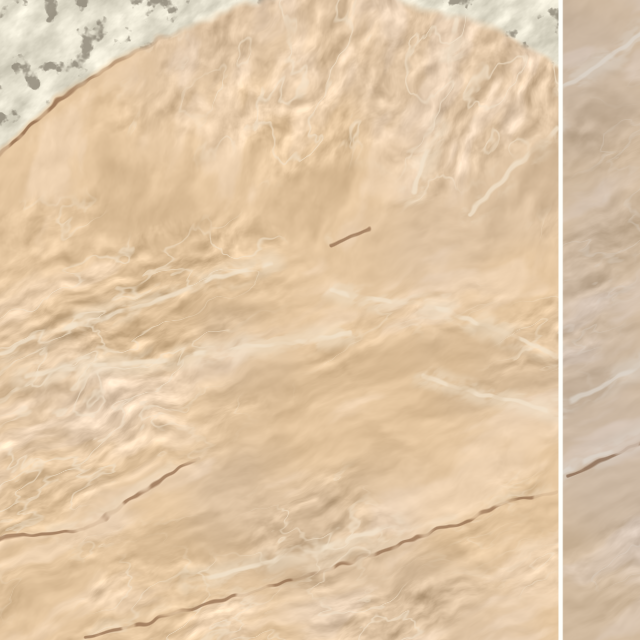
A Shadertoy shader for this texture:

```glsl
// Warm beige marble slab with pale veins, dark cracks, a chalky corner and a greyer tile past a white joint.
#define BASE vec3(0.90, 0.78, 0.63)
#define LIGHT vec3(0.93, 0.82, 0.69)
#define DARK vec3(0.85, 0.73, 0.58)
#define CREAM vec3(0.95, 0.89, 0.80)
#define CHALK vec3(0.90, 0.88, 0.81)
#define CRACK vec3(0.57, 0.42, 0.30)
#define JOINT vec3(1.0, 1.0, 0.98)
#define TILE_TINT vec3(0.915, 0.94, 0.995)
#define JOINT_X 0.876
#define JOINT_HALF 0.0034
#define RELIEF 0.30

// Segments as start.xy, end.xy
const vec4 VEINS[12] = vec4[12](
    vec4(0.52, 0.55, 0.70, 0.51), vec4(0.70, 0.51, 0.87, 0.45),
    vec4(0.73, 0.67, 0.87, 0.80), vec4(0.66, 0.41, 0.87, 0.35),
    vec4(0.64, 0.70, 0.68, 0.80), vec4(0.00, 0.45, 0.42, 0.59),
    vec4(0.04, 0.41, 0.55, 0.48), vec4(0.30, 0.09, 0.62, 0.18),
    vec4(0.70, 0.88, 0.71, 0.97), vec4(0.88, 0.855, 1.00, 0.95),
    vec4(0.88, 0.37, 1.00, 0.43), vec4(0.88, 0.26, 1.00, 0.32));
const vec4 CRACKS[8] = vec4[8](
    vec4(0.00, 0.16, 0.13, 0.174), vec4(0.13, 0.174, 0.31, 0.285),
    vec4(0.14, 0.003, 0.39, 0.073), vec4(0.39, 0.073, 0.62, 0.15),
    vec4(0.62, 0.15, 0.79, 0.215), vec4(0.79, 0.215, 0.87, 0.235),
    vec4(0.52, 0.62, 0.58, 0.645), vec4(0.89, 0.255, 1.00, 0.31));

float hash(vec2 p) {
    vec3 q = fract(p.xyx * 0.1031);
    q += dot(q, q.yzx + 33.33);
    return fract((q.x + q.y) * q.z);
}

float noise(vec2 p) {
    vec2 i = floor(p), f = fract(p);
    f = f * f * (3.0 - 2.0 * f);
    return mix(mix(hash(i), hash(i + vec2(1, 0)), f.x),
               mix(hash(i + vec2(0, 1)), hash(i + vec2(1, 1)), f.x), f.y);
}

float fbm(vec2 p) {
    float sum = 0.0, amp = 0.533;
    for (int i = 0; i < 4; i++) {
        sum += amp * noise(p);
        p = mat2(1.6, 1.2, -1.2, 1.6) * p + 17.3;
        amp *= 0.5;
    }
    return sum;
}

// Coordinates along and across a direction
vec2 along(vec2 p, float angle) {
    float c = cos(angle), s = sin(angle);
    return vec2(c * p.x + s * p.y, c * p.y - s * p.x) + 5.0;
}

float segment(vec2 p, vec4 s) {
    vec2 d = s.zw - s.xy, r = p - s.xy;
    return length(r - d * clamp(dot(r, d) / dot(d, d), 0.0, 1.0));
}

float stroke(float dist, float width) {
    return 1.0 - smoothstep(0.25 * width, width, dist);
}

void mainImage(out vec4 fragColor, in vec2 fragCoord) {
    vec2 p = fragCoord / iResolution.xy;
    float px = 1.0 / iResolution.x;
    float tile = step(JOINT_X, p.x);
    vec2 stone = p + tile * vec2(3.1, 1.7);
    vec2 warp = vec2(fbm(stone * 9.0), fbm(stone * 9.0 + 40.0)) - 0.5;
    vec2 bent = stone + 0.05 * warp;

    // Slanting bedding below, steeper cloudy streaks above
    vec2 low = along(bent, 0.40), high = along(bent, 1.15);
    float upper = smoothstep(0.50, 0.72, p.y + 0.3 * warp.x) * (1.0 - 0.7 * tile);
    float tone = mix(fbm(low * vec2(6, 19)), fbm(high * vec2(7, 16)), upper);
    vec3 col = mix(BASE, LIGHT, smoothstep(0.51, 0.66, tone));
    col = mix(col, DARK, 1.0 - smoothstep(0.30, 0.46, tone));
    col += vec3(-0.025, -0.012, 0.012) * smoothstep(0.45, 0.7, fbm(stone * 3.0 + 9.0));

    // Fine embossed grain
    vec2 grainLow = low * vec2(28, 65), grainHigh = high * vec2(30, 48);
    float relief = mix(fbm(grainLow) - fbm(grainLow + vec2(0.2, 0.7)),
                       fbm(grainHigh) - fbm(grainHigh + vec2(0.3, 0.6)), upper);
    float patches = smoothstep(0.36, 0.66, fbm(low * vec2(4, 9) + 21.0));
    col += relief * RELIEF * (0.25 + 0.75 * patches) * (1.0 - 0.4 * tile);

    // Pale wisps in broken patches
    float thread = mix(fbm(low * vec2(11, 27) + 60.0), fbm(high * vec2(10, 20) + 60.0), upper);
    float wisp = (1.0 - smoothstep(0.0, 0.035, abs(thread - 0.52))) * patches;
    col = mix(col, CREAM, 0.55 * wisp * (1.0 - 0.5 * tile));

    // Long veins and cracks, wavering and broken
    float broken = smoothstep(0.32, 0.62, noise(stone * 45.0));
    vec2 wavy = p + 0.022 * warp + 0.006 * (vec2(noise(stone * 60.0), noise(stone * 60.0 + 8.0)) - 0.5);
    float vein = 0.0, halo = 0.0, crack = 0.0;
    for (int i = 0; i < 12; i++) {
        float d = segment(wavy, VEINS[i]);
        vein = max(vein, stroke(d, 0.0055));
        halo = max(halo, stroke(d, 0.028));
    }
    for (int i = 0; i < 8; i++) {
        crack = max(crack, stroke(segment(wavy, CRACKS[i]), 0.0042));
        halo = max(halo, 0.7 * stroke(segment(wavy - vec2(0.0, 0.009), CRACKS[i]), 0.014));
    }
    col = mix(col, CREAM, 0.45 * halo * smoothstep(0.40, 0.62, fbm(low * vec2(24, 50))));
    col = mix(col, CREAM, vein * (0.2 + 0.55 * broken));
    col = mix(col, CRACK, crack * (0.15 + 0.6 * broken));

    // Chalky corner with grey pits and a dark broken rim
    float rim = wavy.y - (0.755 + 0.98 * wavy.x - 0.95 * wavy.x * wavy.x);
    float chalk = smoothstep(-0.006, 0.012, rim + 0.03 * warp.y) * (1.0 - tile);
    float powder = fbm(along(p, 0.7) * vec2(30, 55));
    vec3 chalkCol = CHALK + 0.32 * (powder - 0.48);
    float pits = smoothstep(0.64, 0.76, fbm(p * 38.0 + 3.0));
    chalkCol = mix(chalkCol, vec3(0.55, 0.52, 0.46), 0.8 * pits);
    col = mix(col, chalkCol, chalk);
    float rimFade = (1.0 - smoothstep(0.06, 0.32, p.x)) * (1.0 - tile);
    col = mix(col, CRACK, stroke(abs(rim), 0.006) * rimFade * (0.35 + 0.5 * broken));

    // Greyer neighbouring tile and the joint
    col *= mix(vec3(1.0), TILE_TINT, tile);
    float joint = 1.0 - smoothstep(JOINT_HALF - px, JOINT_HALF + px, abs(p.x - JOINT_X));
    fragColor = vec4(clamp(mix(col, JOINT, joint), 0.0, 1.0), 1.0);
}
```
